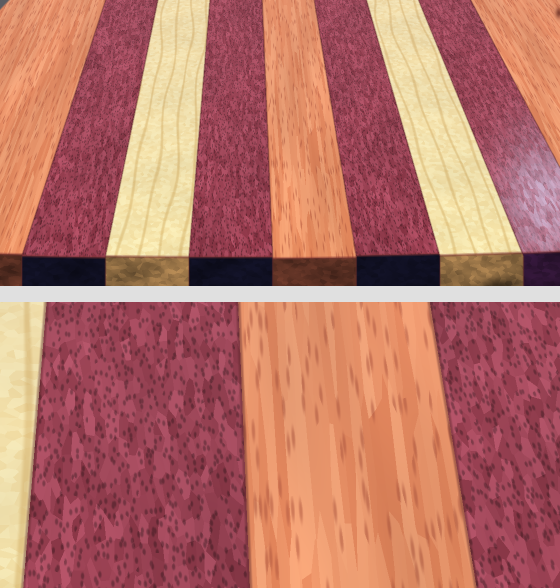
Top: the whole. Bottom: its middle third, enlarged.
This texture is drawn by a WebGL 1 fragment shader. Its source:

```glsl
precision highp float;
// A laminated board of dark red, cream and orange strips seen in perspective.
// Straight seams converge upward; cellular noise makes the pores and streaks,
// layered sines the growth lines, and a dark row of cut ends closes the front.
uniform vec2 u_resolution;

const float FRONT_Y = 0.105;                     // height of the front edge
const vec2 FRONT_STRIP = vec2(0.039, 0.1493);    // first seam, strip width
const vec2 BACK_STRIP = vec2(0.1888, 0.0931);

float hash(vec2 p) {
  return fract(sin(dot(p, vec2(127.1, 311.7))) * 43758.5);
}

// x: distance to the nearest cell point, y: random value of that cell
vec2 cellular(vec2 p) {
  vec2 cell = floor(p), best = vec2(9.0, 0.0);
  for (int j = -1; j <= 1; j++) {
    for (int i = -1; i <= 1; i++) {
      vec2 c = cell + vec2(float(i), float(j));
      vec2 site = c + vec2(hash(c), hash(c + 37.3));
      float d = length(p - site);
      if (d < best.x) best = vec2(d, hash(c + 71.9));
    }
  }
  return best;
}

float waves(vec2 p) {
  return 0.5 * sin(p.x + 1.6 * sin(p.y)) + 0.3 * sin(2.3 * p.y - 1.4 * p.x)
       + 0.2 * sin(4.1 * p.x + 3.7 * p.y);
}

float spot(vec2 p, vec2 center, vec2 radius) {
  vec2 d = (p - center) / radius;
  return exp(-dot(d, d));
}

// Short, slightly slanted pores over a mottled red
vec3 darkWood(vec2 g) {
  vec2 slanted = vec2(g.x + 0.08 * g.y, g.y);
  vec2 fleck = cellular(slanted * vec2(25.0, 10.0));
  vec2 fine = cellular(slanted * vec2(45.0, 24.0) + 5.0);
  vec3 c = mix(vec3(0.51, 0.19, 0.25), vec3(0.69, 0.31, 0.39), fleck.y);
  c *= 1.0 - 0.3 * step(0.5, fine.y) * (1.0 - smoothstep(0.15, 0.5, fine.x));
  return c * (1.0 + 0.06 * waves(g * vec2(4.0, 2.5)));
}

// Thin wandering growth lines and a faint cross ripple
vec3 paleWood(vec2 g) {
  float ring = g.x * 4.0 + 0.35 * waves(vec2(g.x * 2.0, g.y * 1.3));
  float line = 1.0 - smoothstep(0.02, 0.12, abs(fract(ring) - 0.5));
  float ripple = cellular(g * vec2(16.0, 28.0)).y;
  vec3 c = mix(vec3(0.94, 0.86, 0.62), vec3(0.97, 0.93, 0.73), ripple);
  c = mix(c, vec3(0.83, 0.69, 0.40), 0.5 * line);
  return c * (1.0 + 0.025 * waves(g * vec2(3.0, 5.0)));
}

// Long streaks with scattered dark pores
vec3 orangeWood(vec2 g) {
  float streak = cellular(g * vec2(24.0, 1.6)).y;
  vec2 pore = cellular(g * vec2(38.0, 6.0));
  vec3 c = mix(vec3(0.87, 0.50, 0.33), vec3(0.95, 0.64, 0.46), streak);
  float mark = step(0.7, pore.y) * (1.0 - smoothstep(0.1, 0.5, pore.x));
  c = mix(c, vec3(0.68, 0.33, 0.23), 0.55 * mark);
  return c * (1.0 + 0.05 * waves(g * vec2(5.0, 1.2)));
}

// Strips run dark, pale, dark, orange
vec3 topFace(float kind, vec2 g) {
  if (kind < 0.5 || abs(kind - 2.0) < 0.5) return darkWood(g);
  if (kind < 1.5) return paleWood(g);
  return orangeWood(g);
}

vec3 endFace(float kind, float strip, vec2 g) {
  vec3 c = vec3(0.06, 0.06, 0.13);
  if (strip > 5.5) c = vec3(0.18, 0.08, 0.20);
  if (abs(kind - 1.0) < 0.5) c = vec3(0.58, 0.44, 0.27);
  if (kind > 2.5) c = vec3(0.36, 0.19, 0.14);
  float grain = cellular(g * vec2(14.0, 22.0)).y;
  return c * (0.85 + 0.25 * grain + 0.2 * waves(g * vec2(5.0, 7.0)));
}

vec3 board(vec2 p) {
  // Perspective: strip widths shrink linearly with height, depth inversely
  float t = max((p.y - FRONT_Y) / (1.0 - FRONT_Y), 0.0);
  vec2 row = mix(FRONT_STRIP, BACK_STRIP, t);
  float u = (p.x - row.x) / row.y;
  float strip = clamp(floor(u), -1.0, 7.0);
  float kind = mod(strip, 4.0);
  vec2 offset = strip * vec2(3.7, 11.3);
  vec3 c = topFace(kind, vec2(u, 1.04 / row.y) + offset);

  // Haze toward the back and a broken glare on the right dark strip
  c = mix(c, vec3(0.80, 0.62, 0.68), 0.12 * t);
  float glare = spot(p, vec2(0.975, 0.30), vec2(0.09, 0.24)) * step(abs(strip - 6.0), 0.5);
  float sheen = cellular(vec2(u * 26.0, 12.0 / row.y)).y;
  c = mix(c, vec3(0.84, 0.76, 0.88), glare * (0.45 + 0.45 * sheen));

  // Cut ends, each sawn at a slightly different height
  float edge = 0.098 + 0.07 * (p.x - 0.4) * (p.x - 0.4)
             + 0.009 * (hash(vec2(strip, 4.0)) - 0.5);
  vec3 endColor = endFace(kind, strip, vec2(u, p.y * 3.5) + offset);
  endColor *= 1.0 - 0.6 * spot(p, vec2(0.895, 0.0), vec2(0.04, 0.03));
  c = mix(endColor, c, smoothstep(edge - 0.002, edge + 0.002, p.y));
  float rim = 1.0 - smoothstep(0.002, 0.007, abs(p.y - edge));
  c = mix(c, vec3(0.50, 0.20, 0.20), 0.45 * rim);

  // Glue seams, then the worn back corners
  float nearest = clamp(floor(u + 0.5), 0.0, 7.0);
  float seam = 1.0 - smoothstep(0.0005, 0.0022, abs(u - nearest) * row.y);
  c = mix(c, vec3(0.36, 0.15, 0.16), 0.45 * seam);
  float corner = 1.0 - smoothstep(0.014, 0.020, p.x + 0.5 * (1.0 - p.y));
  c = mix(c, vec3(0.36, 0.36, 0.38), corner);
  return mix(c, vec3(0.42, 0.18, 0.14), 0.8 * spot(p, vec2(0.998, 0.955), vec2(0.006, 0.018)));
}

void main() {
  // Four samples per pixel smooth every edge
  vec3 sum = vec3(0.0);
  for (int j = 0; j < 2; j++) {
    for (int i = 0; i < 2; i++) {
      vec2 shift = 0.5 * vec2(float(i), float(j)) - 0.25;
      sum += board((gl_FragCoord.xy + shift) / u_resolution);
    }
  }
  gl_FragColor = vec4(sum * 0.25, 1.0);
}
```
